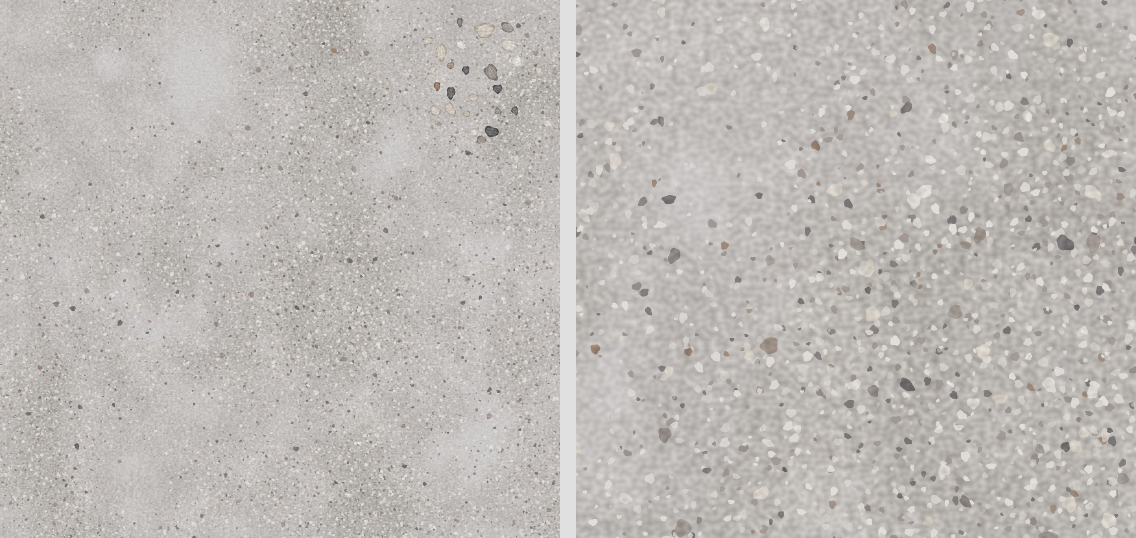
Left, the full canvas; right, a detail of the centre.
Give the GLSL for this texture, as a WebGL 1 fragment shader.

```glsl
precision highp float;
// Weathered pale concrete: cloudy gradient-noise cement with fine sand,
// scattered light chips and dark pebbles placed on jittered cell grids,
// and a loose cluster of ribbed shell fragments near the upper right.

uniform vec2 u_resolution;

// Colours
const vec3 CEMENT = vec3(0.755, 0.738, 0.726);
const vec3 BLOOM  = vec3(0.808, 0.798, 0.800);
const vec3 STAIN  = vec3(0.675, 0.658, 0.636);
const vec3 CHIP   = vec3(0.885, 0.875, 0.860);
const vec3 SLATE  = vec3(0.400, 0.390, 0.400);
const vec3 PEBBLE = vec3(0.610, 0.575, 0.550);
const vec3 RUST   = vec3(0.570, 0.450, 0.370);
const vec3 CREAM  = vec3(0.820, 0.785, 0.735);

// Cells per canvas height for each grain size
const float SAND_FREQ   = 290.0;
const float GRIT_FREQ   = 135.0;
const float FLECK_FREQ  = 110.0;
const float SPECK_FREQ  = 98.0;
const float CHIP_FREQ   = 46.0;
const float PEBBLE_FREQ = 33.0;
const float SHELL_FREQ  = 27.0;

// Strengths and layout
const float SAND_CONTRAST = 0.105;
const float GRIT_CONTRAST = 0.065;
const float PATCH_CONTRAST = 0.075;
const vec2 CLUSTER_CENTRE = vec2(0.850, 0.860);
const vec2 CLUSTER_RADIUS = vec2(0.125, 0.185);

vec3 hash3(vec2 p) {
  vec3 q = fract(p.xyx * vec3(0.1031, 0.1030, 0.0973));
  q += dot(q, q.yxz + 33.33);
  return fract((q.xxy + q.yzz) * q.zyx);
}

float cornerSlope(vec2 cell, vec2 offset) {
  float angle = 6.2832 * hash3(cell + 17.0).x;
  return dot(vec2(cos(angle), sin(angle)), offset);
}

float gradientNoise(vec2 p) {
  vec2 i = floor(p), f = fract(p);
  vec2 w = f * f * f * (f * (f * 6.0 - 15.0) + 10.0);
  vec2 e = vec2(1.0, 0.0);
  return mix(mix(cornerSlope(i, f), cornerSlope(i + e, f - e), w.x),
             mix(cornerSlope(i + e.yx, f - e.yx), cornerSlope(i + 1.0, f - 1.0), w.x), w.y);
}

float fbm(vec2 p) {
  float sum = 0.0, amp = 0.6;
  for (int i = 0; i < 5; i++) {
    sum += amp * gradientNoise(p);
    p = mat2(1.6, 1.2, -1.2, 1.6) * p + 7.3;
    amp *= 0.6;
  }
  return sum;
}

// Irregular stones: x = coverage, y = random tone, zw = position inside the stone
vec4 grains(vec2 p, float freq, vec2 radii, float share, float seed) {
  vec2 g = p * freq + seed;
  vec2 home = floor(g);
  float edge = 0.6 * freq / u_resolution.y;
  vec4 best = vec4(0.0);
  for (int y = -1; y <= 1; y++) {
    for (int x = -1; x <= 1; x++) {
      vec2 cell = home + vec2(float(x), float(y));
      vec3 place = hash3(cell + seed);
      vec3 shape = hash3(cell + seed + 71.7);
      float present = smoothstep(0.0, 0.08, share - place.z);
      float radius = mix(radii.x, radii.y, shape.x * shape.x) * present;
      float angle = 6.2832 * shape.y;
      float c = cos(angle), s = sin(angle);
      vec2 q = mat2(c, s, -s, c) * (g - cell - place.xy);
      q.y *= mix(1.0, 1.7, fract(shape.x * 7.7));
      float turn = atan(q.y, q.x + 1e-5);
      float outline = radius * (1.0 + 0.10 * sin(3.0 * turn + angle) + 0.06 * sin(5.0 * turn));
      float cover = present * smoothstep(edge, -edge, length(q) - outline);
      if (cover > best.x) best = vec4(cover, shape.z, q / max(radius, 0.01));
    }
  }
  return best;
}

vec3 stoneColour(float tone) {
  vec3 colour = mix(SLATE, PEBBLE, smoothstep(0.0, 0.6, tone));
  return mix(colour, RUST, 0.75 * smoothstep(0.84, 0.96, tone));
}

void main() {
  vec2 p = gl_FragCoord.xy / u_resolution.y;
  vec2 uv = gl_FragCoord.xy / u_resolution;

  // Cloudy cement with ragged pale blooms and warm stains
  float cloud = fbm(p * vec2(3.8, 3.0) + 3.1);
  float haze = fbm(p * vec2(5.2, 4.4) + 21.7);
  vec3 colour = CEMENT + PATCH_CONTRAST * fbm(p * 11.0 + 9.0);
  colour = mix(colour, BLOOM, 0.85 * smoothstep(0.02, 0.42, haze));
  colour = mix(colour, STAIN, 0.75 * smoothstep(-0.05, 0.5, cloud));

  // Sand and grit; smoother where blooms cover the surface
  float rough = 1.0 - 0.4 * smoothstep(0.0, 0.4, haze) + 0.5 * clamp(cloud, -0.3, 0.4);
  float sand = SAND_CONTRAST * gradientNoise(p * vec2(0.85, 1.0) * SAND_FREQ);
  sand += GRIT_CONTRAST * gradientNoise(p * GRIT_FREQ + 5.5);
  colour += sand * rough;

  // Small flecks and stones, denser in drifting patches
  float density = clamp(0.65 + 1.5 * cloud - 0.6 * haze + 0.3 * (uv.x - uv.y), 0.15, 1.4);
  vec4 speck = grains(p, SPECK_FREQ, vec2(0.12, 0.32), 0.48 * density, 13.0);
  vec4 fleck = grains(p, FLECK_FREQ, vec2(0.14, 0.38), 0.70 * density, 41.0);
  vec4 chip = grains(p, CHIP_FREQ, vec2(0.07, 0.24), 0.60 * density, 87.0);
  vec4 pebble = grains(p, PEBBLE_FREQ, vec2(0.06, 0.20), 0.46 * density, 129.0);
  colour = mix(colour, stoneColour(speck.y), 0.8 * speck.x);
  colour = mix(colour, CHIP, fleck.x * mix(0.35, 1.0, fleck.y));
  colour = mix(colour, mix(CREAM, CHIP, chip.y) + sand, 0.85 * chip.x);
  colour = mix(colour, stoneColour(pebble.y) + sand, 0.9 * pebble.x);

  // Shell cluster with fanned ribs and shaded rims
  float cluster = 1.0 - smoothstep(0.3, 1.0, length((uv - CLUSTER_CENTRE) / CLUSTER_RADIUS));
  vec4 shell = grains(p, SHELL_FREQ, vec2(0.18, 0.52), 0.85 * cluster, 203.0);
  float ribs = sin(20.0 * atan(shell.w, shell.z + 1.4));
  vec3 shellColour = mix(stoneColour(fract(shell.y * 5.3)), CREAM, smoothstep(0.3, 0.55, shell.y));
  shellColour = mix(shellColour, CHIP, smoothstep(0.75, 0.95, shell.y));
  shellColour += 0.04 * ribs + sand - 0.18 * smoothstep(0.55, 1.05, length(shell.zw));
  colour = mix(colour, shellColour, 0.9 * shell.x);

  gl_FragColor = vec4(clamp(colour, 0.0, 1.0), 1.0);
}
```
